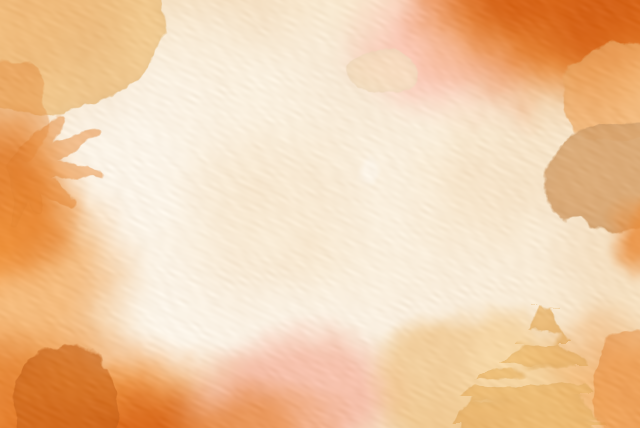
Give the GLSL for this background, as a Shadertoy shader.

```glsl
#define BLEED 0.17
#define TEAR 0.055
#define RIM 0.035
#define MOTTLE 0.10
#define GRAIN 0.036
#define GRAIN_ANGLE 0.45
#define STROKES 6

const vec3 CREAM  = vec3(0.975, 0.925, 0.85);
const vec3 IVORY  = vec3(0.985, 0.955, 0.91);
const vec3 SAND   = vec3(0.96, 0.87, 0.74);
const vec3 HONEY  = vec3(0.94, 0.76, 0.50);
const vec3 PEACH  = vec3(0.95, 0.69, 0.42);
const vec3 ORANGE = vec3(0.91, 0.53, 0.20);
const vec3 RUST   = vec3(0.85, 0.39, 0.08);
const vec3 BROWN  = vec3(0.79, 0.39, 0.10);
const vec3 TAN    = vec3(0.85, 0.65, 0.44);
const vec3 PINK   = vec3(0.97, 0.75, 0.67);

float hash(vec2 p) {
    return fract(sin(dot(p, vec2(127.1, 311.7))) * 43758.5453);
}

float noise(vec2 p) {
    vec2 i = floor(p), f = fract(p);
    f = f * f * (3.0 - 2.0 * f);
    return mix(mix(hash(i), hash(i + vec2(1, 0)), f.x),
               mix(hash(i + vec2(0, 1)), hash(i + 1.0), f.x), f.y);
}

float fbm(vec2 p) {
    float sum = 0.0, amp = 0.5;
    for (int i = 0; i < 5; i++) {
        sum += amp * noise(p);
        p = mat2(1.6, 1.2, -1.2, 1.6) * p + 3.7;
        amp *= 0.5;
    }
    return sum;
}

vec2 warp(vec2 p, float scale) {
    return vec2(fbm(p * scale), fbm(p * scale + 19.3)) - 0.485;
}

// Soft pool of pigment
void bloom(inout vec3 col, vec2 p, vec2 c, vec2 r, float soft, vec3 paint, float opacity) {
    float d = length((p - c) / r) - 1.0;
    col = mix(col, paint, opacity * (1.0 - smoothstep(-soft, soft, d)));
}

// Flat layer with a sharp, slightly darker rim; d is a distance in canvas units
void layer(inout vec3 col, float d, vec3 paint, float opacity) {
    float aa = 1.2 / iResolution.y;
    float inside = 1.0 - smoothstep(-aa, aa, d);
    float rim = RIM * exp(-abs(d) * 110.0);
    col = mix(col, paint * (1.0 - rim), opacity * inside);
}

float oval(vec2 p, vec2 c, vec2 r) {
    vec2 v = pow(abs(p - c) / r, vec2(2.5));
    return (pow(v.x + v.y, 0.4) - 1.0) * min(r.x, r.y);
}

// Bristle marks fanning out from a hub
float brushFan(vec2 p, vec2 hub) {
    float d = 1.0;
    for (int i = 0; i < STROKES; i++) {
        float k = float(i), angle = 0.95 - 0.53 * k;
        vec2 dir = vec2(cos(angle), sin(angle));
        float len = 0.11 + 0.09 * hash(vec2(k, 4.0));
        float t = clamp(dot(p - hub, dir) / len, 0.0, 1.0);
        d = min(d, length(p - hub - dir * len * t) - mix(0.035, 0.008, t));
    }
    return d;
}

// Tiered dab, widening downwards from its tip
float tieredDab(vec2 p, vec2 tip) {
    float drop = tip.y - p.y;
    float width = 0.018 + 0.38 * drop + 0.025 * fract(drop * 15.0);
    float skew = 0.12 * smoothstep(0.11, 0.16, drop);
    return max(abs(p.x - tip.x + skew * 0.35) - width - skew * 0.25, -drop) * 0.8;
}

void mainImage(out vec4 fragColor, in vec2 fragCoord) {
    vec2 p = fragCoord / iResolution.xy * vec2(1.5, 1.0);
    vec2 w = p + BLEED * warp(p, 4.0);
    vec2 t = p + TEAR * warp(p, 13.0);
    float pigment = fbm(p * 5.0 + 40.0) - 0.485;

    // Pale ground
    float border = length((w - vec2(0.70, 0.48)) / vec2(0.80, 0.58));
    vec3 col = mix(CREAM, SAND, smoothstep(0.55, 1.15, border));
    bloom(col, w, vec2(0.30, 0.62), vec2(0.20, 0.20), 0.7, IVORY, 0.8);
    bloom(col, w, vec2(0.50, 0.30), vec2(0.19, 0.20), 0.6, IVORY, 0.8);
    bloom(col, w, vec2(0.85, 0.18), vec2(0.28, 0.13), 0.7, IVORY, 0.6);
    bloom(col, w, vec2(0.64, 0.47), vec2(0.18, 0.17), 0.7, SAND, 0.35);
    bloom(col, w, vec2(1.17, 0.63), vec2(0.15, 0.20), 0.5, SAND, 0.5);
    bloom(col, w, vec2(0.88, 0.57), vec2(0.025, 0.03), 0.4, IVORY, 0.7);

    // Upper left
    layer(col, oval(t, vec2(0.09, 1.02), vec2(0.30, 0.285)), HONEY, 0.80);
    bloom(col, w, vec2(0.02, 0.98), vec2(0.22, 0.16), 0.8, PEACH, 0.4);

    // Left side
    bloom(col, w, vec2(-0.02, 0.34), vec2(0.26, 0.25), 0.45, PEACH, 0.85);
    bloom(col, w, vec2(-0.02, 0.53), vec2(0.15, 0.18), 0.5, ORANGE, 0.95);
    layer(col, oval(t, vec2(0.03, 0.74), vec2(0.085, 0.115)), ORANGE, 0.35);
    layer(col, brushFan(t, vec2(0.055, 0.61)), ORANGE, 0.5);

    // Lower left
    bloom(col, w, vec2(0.12, 0.04), vec2(0.41, 0.16), 0.5, ORANGE, 0.9);
    bloom(col, w, vec2(0.24, -0.03), vec2(0.30, 0.12), 0.6, RUST, 0.8);
    layer(col, oval(t, vec2(0.15, 0.04), vec2(0.125, 0.15)), BROWN, 0.65);

    // Bottom centre
    bloom(col, w, vec2(0.70, 0.05), vec2(0.21, 0.13), 0.5, PINK, 0.9);
    bloom(col, w, vec2(0.58, -0.02), vec2(0.14, 0.08), 0.6, ORANGE, 0.6);

    // Lower right
    bloom(col, w, vec2(1.13, 0.07), vec2(0.26, 0.18), 0.22, HONEY, 0.65);
    bloom(col, w, vec2(1.48, 0.06), vec2(0.16, 0.17), 0.5, PEACH, 0.8);
    float bristles = noise(t * vec2(7.0, 48.0)) - 0.75;
    float dab = max(tieredDab(t, vec2(1.28, 0.275)), bristles * 0.04);
    layer(col, dab, HONEY * vec3(0.98, 0.93, 0.82), 0.8);
    layer(col, oval(t, vec2(1.49, 0.09), vec2(0.10, 0.13)), ORANGE, 0.45);

    // Upper right
    bloom(col, w, vec2(1.06, 0.89), vec2(0.22, 0.16), 0.45, PINK, 0.9);
    bloom(col, w, vec2(1.32, 0.96), vec2(0.30, 0.20), 0.45, ORANGE, 0.9);
    bloom(col, w, vec2(1.35, 1.02), vec2(0.33, 0.16), 0.5, RUST, 0.85);
    layer(col, oval(t, vec2(0.90, 0.83), vec2(0.085, 0.05)), SAND, 0.7);
    layer(col, oval(t, vec2(1.47, 0.78), vec2(0.15, 0.12)), PEACH, 0.75);
    layer(col, oval(t, vec2(1.45, 0.585), vec2(0.17, 0.12)), TAN, 0.9);
    bloom(col, w, vec2(1.52, 0.43), vec2(0.05, 0.07), 0.6, ORANGE, 0.8);

    // Uneven pigment, stronger where the paint is saturated
    float density = col.r - col.b;
    col *= 1.0 - MOTTLE * pigment * vec3(0.6, 1.4, 2.2) * (0.15 + 2.0 * density);

    // Slanted paper grain, lit from one side
    float c = cos(GRAIN_ANGLE), s = sin(GRAIN_ANGLE);
    vec2 q = mat2(c, s, -s, c) * (p + 0.01 * warp(p, 9.0)) * vec2(38.0, 115.0);
    float relief = noise(q) - noise(q + vec2(0.3, 0.7));
    col += GRAIN * relief * vec3(0.6, 0.8, 1.0);

    fragColor = vec4(clamp(col, 0.0, 1.0), 1.0);
}
```
